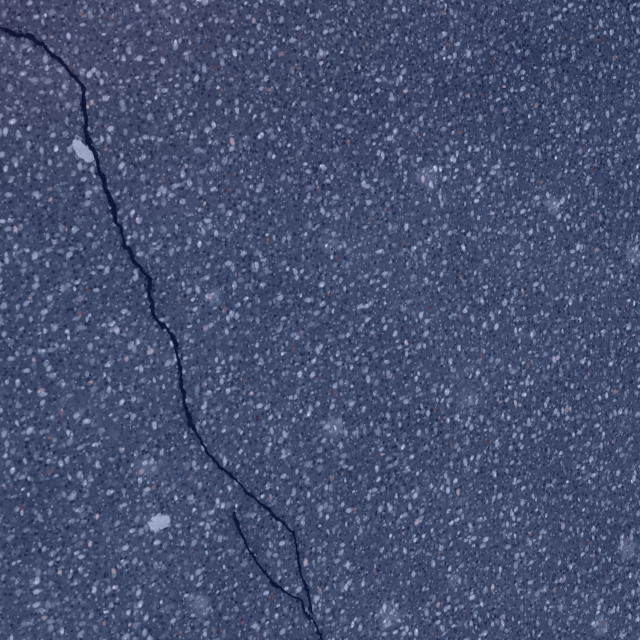
Give the GLSL for this texture, as a Shadertoy shader.

```glsl
// Worn blue-grey asphalt with pale stone grains and a forked crack.
// Cellular layers of tilted ellipses form the grit, layered sines the mottling,
// and a ragged chain of tapering segments cuts the crack.

const float GROUND_TONE  = 0.282;
const vec3  BLUE_CAST    = vec3(-0.040, 0.0, 0.130);
const vec3  WARM_CAST    = vec3(0.075, 0.0, -0.045);
const float COARSE_CELLS = 80.0;
const float FINE_CELLS   = 142.0;
const float STAIN_CELLS  = 18.0;
const float GRAIN_TILT   = 1.05;
const float TILT_SPREAD  = 1.7;
const float COARSE_LIGHT = 0.36;
const float FINE_LIGHT   = 0.20;
const float FINE_SHADE   = 0.11;
const float CRACK_TONE   = 0.075;
const float CRACK_THIN   = 0.0011;
const float CRACK_WIDE   = 0.0040;

// Crack corners: the main run, then the lower fork from FORK_START on
const int CORNERS = 20;
const int FORK_START = 15;
const vec2 CRACK[CORNERS] = vec2[CORNERS](
    vec2(-0.01, 0.955), vec2(0.052, 0.940), vec2(0.094, 0.906), vec2(0.128, 0.865),
    vec2(0.132, 0.800), vec2(0.176, 0.680), vec2(0.195, 0.616), vec2(0.232, 0.564),
    vec2(0.238, 0.516), vec2(0.276, 0.460), vec2(0.286, 0.375), vec2(0.313, 0.303),
    vec2(0.378, 0.238), vec2(0.458, 0.169), vec2(0.487, 0.040),
    vec2(0.362, 0.200), vec2(0.390, 0.140), vec2(0.430, 0.086),
    vec2(0.468, 0.060), vec2(0.510, -0.01));

vec3 hash3(vec2 cell) {
    vec3 k = vec3(dot(cell, vec2(127.1, 311.7)), dot(cell, vec2(269.5, 183.3)),
                  dot(cell, vec2(419.2, 371.9)));
    return fract(sin(k) * 43758.545);
}

// Tilted ellipses, one per cell: x = cover, y = grain strength, z = grain hue
vec3 grainField(vec2 q, float stretch) {
    vec2 home = floor(q);
    vec3 best = vec3(0.0);
    for (int j = -1; j <= 1; j++)
    for (int i = -1; i <= 1; i++) {
        vec2 cell = home + vec2(i, j);
        vec3 place = hash3(cell);
        vec3 kind = hash3(cell + 57.3);
        float angle = GRAIN_TILT + (place.z - 0.5) * TILT_SPREAD;
        vec2 axis = vec2(cos(angle), sin(angle));
        vec2 d = q - cell - place.xy;
        d = vec2(dot(d, axis) / stretch, dot(d, vec2(-axis.y, axis.x)));
        float radius = mix(0.24, 0.48, kind.x);
        float cover = 1.0 - smoothstep(0.3, 1.0, length(d) / radius);
        if (cover * kind.y > best.x * best.y) best = vec3(cover, kind.yz);
    }
    return best;
}

// Smooth mottling from rotated, layered sines, about -1 to 1
float mottle(vec2 p) {
    float sum = 0.0, weight = 0.5;
    for (int i = 0; i < 4; i++) {
        sum += weight * sin(p.x + 1.7 * sin(p.y * 0.8)) * cos(p.y + 1.3 * sin(p.x * 0.7));
        p = mat2(1.2, 1.5, -1.5, 1.2) * p + 2.3;
        weight *= 0.65;
    }
    return sum;
}

float segmentDistance(vec2 p, vec2 a, vec2 b) {
    vec2 run = b - a;
    return length(p - a - run * clamp(dot(p - a, run) / dot(run, run), 0.0, 1.0));
}

float crackDistance(vec2 p) {
    float nearest = 1.0;
    for (int i = 0; i < CORNERS - 1; i++)
        if (i != FORK_START - 1)
            nearest = min(nearest, segmentDistance(p, CRACK[i], CRACK[i + 1]));
    return nearest;
}

void mainImage(out vec4 fragColor, in vec2 fragCoord) {
    vec2 p = fragCoord / iResolution.xy;
    vec2 ragged = vec2(mottle(p * 70.0), mottle(p.yx * 70.0 + 9.0));

    // Grit grows finer toward the right
    vec2 q = p * (vec2(0.87, 0.92) + vec2(0.24, 0.18) * p.x);
    vec3 coarse = grainField(q * COARSE_CELLS, 1.6);
    vec3 fine = grainField(q * FINE_CELLS + 31.0, 1.4);
    vec3 pits = grainField(q * FINE_CELLS * 0.8 + 83.0, 1.3);

    float tone = GROUND_TONE + 0.022 * mottle(p * 13.0) + 0.025 * mottle(q * 330.0);
    tone -= 0.03 * smoothstep(0.55, 1.0, p.y) * smoothstep(0.3, 0.9, p.x);
    tone -= FINE_SHADE * pits.x * pits.y;
    tone += FINE_LIGHT * fine.x * fine.y * fine.y;
    tone += COARSE_LIGHT * coarse.x * coarse.y * coarse.y;

    // Scattered pale stains and two bright chips
    vec3 stain = grainField((p + 0.006 * ragged) * STAIN_CELLS + 5.0, 1.1);
    tone += 0.13 * stain.x * smoothstep(0.93, 0.97, stain.y);
    vec2 chipPoint = p + 0.009 * ragged;
    float chip = min(segmentDistance(chipPoint, vec2(0.121, 0.772), vec2(0.138, 0.757)) - 0.012,
                     segmentDistance(chipPoint, vec2(0.240, 0.178), vec2(0.257, 0.188)) - 0.008);
    tone = mix(tone, 0.66 + 0.06 * ragged.x, 1.0 - smoothstep(-0.003, 0.003, chip));

    // Crack with a ragged dark core and a faint shaded rim
    float gap = crackDistance(p + 0.005 * ragged);
    float width = mix(CRACK_THIN, CRACK_WIDE, p.y) * (1.0 + 0.4 * ragged.y);
    float core = 1.0 - smoothstep(width * 0.5, width + 0.0018, gap);
    tone -= 0.05 * (1.0 - smoothstep(0.0, 0.013, gap));
    tone = mix(tone, CRACK_TONE, 0.92 * core);

    // Blue cast, greyer at the upper left, with a few warm stones
    float warmth = 0.25 * smoothstep(0.5, 1.0, p.y) * (1.0 - p.x);
    warmth += coarse.x * smoothstep(0.93, 0.98, coarse.z) * (1.0 - core);
    fragColor = vec4(clamp(tone + BLUE_CAST + WARM_CAST * warmth, 0.0, 1.0), 1.0);
}
```
